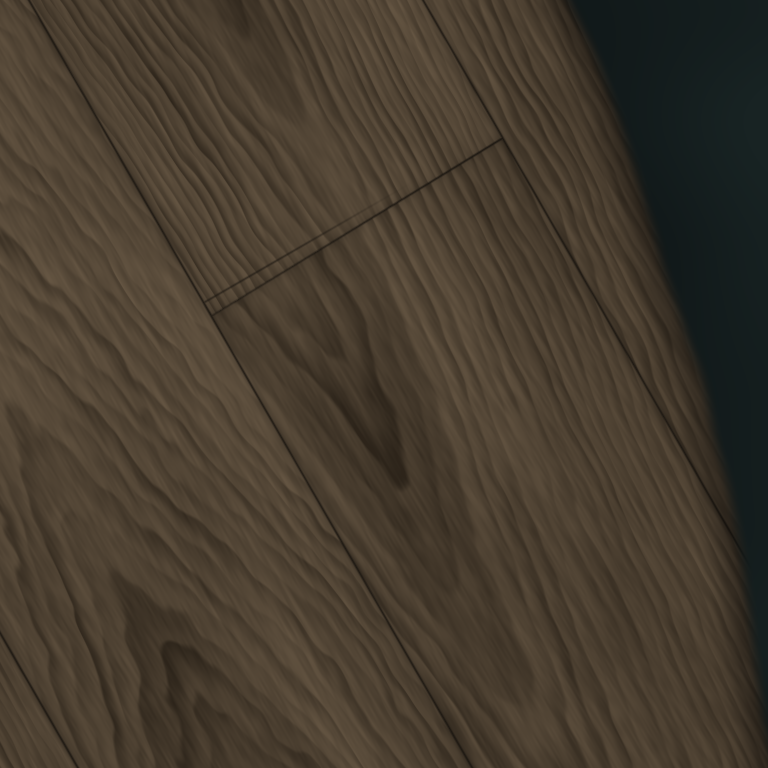
Reproduce this texture procedurally as a WebGL 2 fragment shader.

```glsl
#version 300 es
precision highp float;
// Slanted brown floor boards with a worn, blurred edge over a dark teal ground.
// Each board lives in a rotated frame (across, along); nested arches of growth
// rings come from a warped hyperbola, and stretched value noise adds the fibres.

#define BOARD_WIDTH 0.4445
#define BOARD_OFFSET 0.088
#define JOINT_AT -0.378
#define SEAM_HALF 0.0012
#define RING_STEP 0.17
#define RING_DEPTH 0.42
#define HEART_DEPTH 0.27
#define FIBRE_DEPTH 0.31
#define EDGE_BLUR 0.012

uniform vec2 u_resolution;
out vec4 fragColor;

const vec3 WOOD_DARK = vec3(0.175, 0.142, 0.103);
const vec3 WOOD_LIGHT = vec3(0.415, 0.352, 0.275);
const vec3 SEAM_COLOR = vec3(0.095, 0.078, 0.058);
const vec3 TEAL_DARK = vec3(0.062, 0.090, 0.094);
const vec3 TEAL_LIGHT = vec3(0.094, 0.138, 0.138);

float hash(vec2 p) {
    vec3 q = fract(p.xyx * 0.1031);
    q += dot(q, q.yzx + 33.33);
    return fract((q.x + q.y) * q.z);
}

float noise(vec2 p) {
    vec2 cell = floor(p), f = fract(p);
    f = f * f * (3.0 - 2.0 * f);
    vec2 e = vec2(1.0, 0.0);
    return mix(mix(hash(cell), hash(cell + e.xy), f.x),
               mix(hash(cell + e.yx), hash(cell + e.xx), f.x), f.y);
}

// Noise centred on zero
float wobble(vec2 p) { return noise(p) - 0.5; }

// Soft-edged line of a given half width
float line(float d, float halfWidth) {
    float blur = 0.0007 + 0.7 / u_resolution.y;
    return 1.0 - smoothstep(halfWidth - blur, halfWidth + blur, abs(d));
}

// Brightness of the grain; g = (across, along), x = position across the board
float grain(vec2 g, float x, float lane, float upper) {
    vec2 q = g + 7.3 * vec2(lane + 3.0, upper + 2.0);
    float flipped = lane == 0.0 ? 1.0 : 0.0;

    // Growth rings: arches around the pith, upside down on the flipped board
    float pith = 0.38 + 0.13 * lane - 0.28 * lane * lane + 0.28 * upper;
    float tip = 0.445 * min(lane, 1.0) - 0.16 - 0.75 * upper;
    float s = (x - pith) * BOARD_WIDTH;
    s += 0.034 * wobble(q * vec2(5.0, 3.2)) + 0.009 * wobble(q * vec2(22.0, 13.0));
    float arch = 6.0 * (sqrt(s * s + 0.0008) - 0.028) + 8.0 * s * s;
    float v = (g.y - tip) * (1.0 - 2.0 * flipped);
    v += arch * (1.0 + 0.6 * upper - 0.4 * flipped);
    v += 0.10 * wobble(q * vec2(16.0, 6.0)) + 0.06 * wobble(q * vec2(70.0, 24.0));

    // Each ring darkens slowly and ends in a crisp pale rim
    float phase = v * (1.0 + 0.5 * flipped) / RING_STEP;
    float saw = fract(phase);
    float ring = smoothstep(0.05, 0.85, saw) * (1.0 - smoothstep(0.82, 1.0, saw));
    ring *= 0.35 + 0.65 * hash(vec2(floor(phase) + 40.0, lane + 9.0));
    ring *= 0.35 + 1.0 * noise(q * vec2(12.0, 5.0) + 5.0);

    // Dark heartwood inside the arches
    float heart = smoothstep(0.06, -0.12, v) * (0.4 + 0.9 * noise(q * vec2(11.0, 4.5)));

    // Fine fibres and broad cloudy tone
    float fibre = 0.5 * wobble(q * vec2(230.0, 14.0))
                + 0.45 * wobble(q * vec2(100.0, 6.0))
                + 0.40 * wobble(q * vec2(370.0, 50.0));
    float cloud = 0.25 * wobble(q * vec2(7.0, 2.5));
    return 0.66 + cloud + FIBRE_DEPTH * fibre - RING_DEPTH * ring - HEART_DEPTH * heart;
}

void main() {
    vec2 uv = gl_FragCoord.xy / u_resolution;

    // Board frame: x runs across the boards, y along them
    vec2 g = vec2(dot(uv, vec2(0.866, 0.5)), dot(uv, vec2(0.5, -0.866)));
    float across = (g.x - BOARD_OFFSET) / BOARD_WIDTH;
    float lane = floor(across), x = fract(across);
    float jointed = lane == 1.0 ? 1.0 : 0.0;
    float joint = g.y - JOINT_AT - mix(0.006, -0.005, x);
    float upper = jointed * step(joint, 0.0);

    // Wood tone under a soft pool of light
    float tone = grain(g, x, lane, upper);
    vec2 fromLight = uv - vec2(0.20, 0.62);
    tone += 0.19 * exp(-7.0 * dot(fromLight, fromLight)) - 0.03;
    vec3 wood = mix(WOOD_DARK, WOOD_LIGHT, clamp(tone, 0.0, 1.0));

    // Long seams, the butt joint and its fainter twin
    float seamDist = min(x, 1.0 - x) * BOARD_WIDTH;
    float seam = 0.8 * line(seamDist, SEAM_HALF);
    seam = max(seam, jointed * mix(0.5, 0.9, x) * line(joint, SEAM_HALF));
    float twin = 0.6 * (1.0 - smoothstep(0.25, 0.75, x));
    seam = max(seam, jointed * twin * line(g.y - JOINT_AT + 0.014, SEAM_HALF));
    wood *= 1.0 - 0.18 * exp(-seamDist / 0.006);
    wood *= 1.0 - 0.13 * jointed * exp(-abs(joint) / 0.006);
    wood = mix(wood, SEAM_COLOR, seam);

    // Curved floor edge that falls into shadow
    float gap = 1.005 - 0.10 * uv.y - 0.165 * uv.y * uv.y - uv.x;
    gap += 0.012 * wobble(vec2(uv.y * 14.0, 3.0));
    wood *= mix(0.55, 1.0, smoothstep(-0.01, 0.06, gap));

    // Teal ground, a little lighter away from the floor
    float glow = 0.9 * noise(uv * vec2(5.0, 6.0) + 2.0) + 2.6 * max(-gap, 0.0) - 0.1;
    vec3 ground = mix(TEAL_DARK, TEAL_LIGHT, clamp(glow, 0.0, 1.0));

    fragColor = vec4(mix(ground, wood, smoothstep(-EDGE_BLUR, EDGE_BLUR, gap)), 1.0);
}
```
